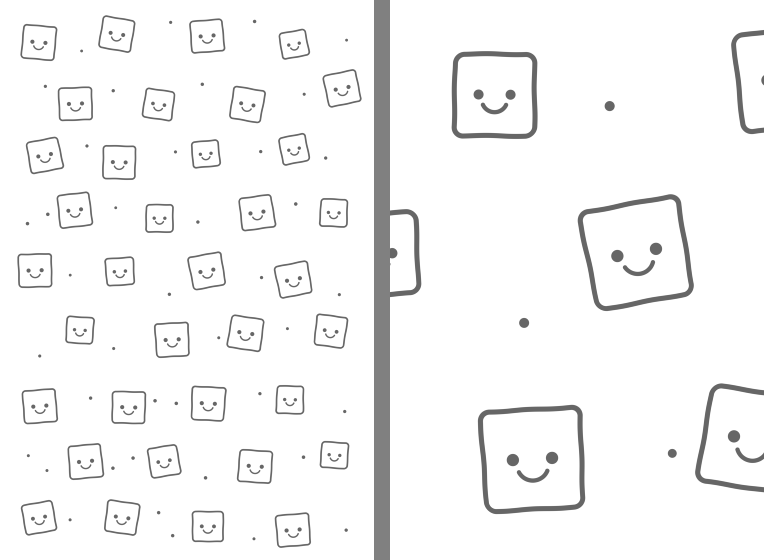
Left, the full canvas; right, a detail of the centre.
Reproduce this pattern procedurally as a Shadertoy shader.

```glsl
// Scattered outlined tiles with simple smiles, and small dots, in grey on white.
// A checkerboard of jittered cells holds a tile in each even cell and one or two
// dots in each odd cell; all shapes are distance functions in canvas heights.

#define GRID vec2(8.0, 9.0)          // columns and rows of cells
#define CELL vec2(0.0762, 0.109)     // cell size
#define TILE_SMALL 0.0238            // half side of the smallest tile
#define TILE_LARGE 0.0292            // half side of the largest tile
#define TILT 0.21                    // largest rotation in radians
#define LINE 0.0015                  // half width of the strokes
#define DOT 0.0028                   // radius of a loose dot
#define TWIN_SHARE 0.22              // share of odd cells with a second dot
#define EDGE 0.65                    // edge softness in pixels
#define INK vec3(0.40)
#define PAPER vec3(1.0)

vec3 hash3(vec2 cell) {
    vec3 q = fract(cell.xyx * vec3(0.1031, 0.1030, 0.0973));
    q += dot(q, q.yxz + 33.33);
    return fract((q.xxy + q.yzz) * q.zyx);
}

vec2 rotate(vec2 p, float angle) {
    float c = cos(angle), s = sin(angle);
    return vec2(c * p.x + s * p.y, c * p.y - s * p.x);
}

float roundBox(vec2 p, vec2 halfSize, float radius) {
    vec2 q = abs(p) - halfSize + radius;
    return length(max(q, 0.0)) + min(max(q.x, q.y), 0.0) - radius;
}

// Arc around the origin, open upwards, spanning +-aperture from straight down
float smileArc(vec2 p, float radius, float aperture) {
    p.x = abs(p.x);
    vec2 tip = vec2(sin(aperture), -cos(aperture));
    bool beyondTip = p.x * tip.y < p.y * tip.x;
    return beyondTip ? length(p - radius * tip) : abs(length(p) - radius);
}

// Outlined tile with two eyes and a mouth
float tile(vec2 p, vec2 id) {
    vec3 place = hash3(id + 17.0), form = hash3(id + 71.0);
    p -= (place.xy - 0.5) * vec2(0.34, 0.36) * CELL;
    p = rotate(p, (place.z * 2.0 - 1.0) * TILT);

    float size = mix(TILE_SMALL, TILE_LARGE, smoothstep(0.2, 0.7, form.x));
    vec2 sides = size * vec2(1.0, 0.96 + 0.07 * form.y);
    vec2 bent = p;
    bent.x *= 1.0 + (form.z - 0.5) * 0.06 * p.y / size;        // uneven sides
    bent += 0.00025 * sin(p.yx * 190.0 + form.xy * 6.28);      // shaky hand
    float outline = abs(roundBox(bent, sides, 0.0055)) - LINE;

    vec2 face = p / size;
    vec2 eye = vec2(abs(face.x) - 0.40, face.y - 0.01);
    float eyes = (length(eye) - 0.125) * size;
    float mouth = smileArc(face + vec2(0.0, 0.11), 0.32, 1.13) * size - LINE * 0.85;
    return min(outline, min(eyes, mouth));
}

// One dot, sometimes with a second one across the cell centre
float dots(vec2 p, vec2 id) {
    vec3 h = hash3(id + 43.0);
    float angle = h.x * 6.2832;
    vec2 offset = 0.25 * CELL * vec2(cos(angle), sin(angle));
    float d = length(p - offset);
    if (h.y < TWIN_SHARE) d = min(d, length(p + offset));
    return d - DOT * (0.88 + 0.24 * h.z);
}

void mainImage(out vec4 fragColor, in vec2 fragCoord) {
    vec2 p = fragCoord / iResolution.y;
    vec2 canvas = iResolution.xy / iResolution.y;
    p -= 0.5 * (canvas - CELL * GRID);                         // centre the grid
    vec2 home = floor(p / CELL);

    // Nearest shape among this cell and its neighbours
    float d = 1.0;
    for (int y = -1; y <= 1; y++) {
        for (int x = -1; x <= 1; x++) {
            vec2 id = home + vec2(x, y);
            if (any(lessThan(id, vec2(0.0))) || any(greaterThanEqual(id, GRID))) continue;
            vec2 local = p - (id + 0.5) * CELL;
            bool even = mod(id.x + id.y, 2.0) < 0.5;
            d = min(d, even ? tile(local, id) : dots(local, id));
        }
    }

    float soft = EDGE / iResolution.y;
    float cover = 1.0 - smoothstep(-soft, soft, d);
    fragColor = vec4(mix(PAPER, INK, cover), 1.0);
}
```
